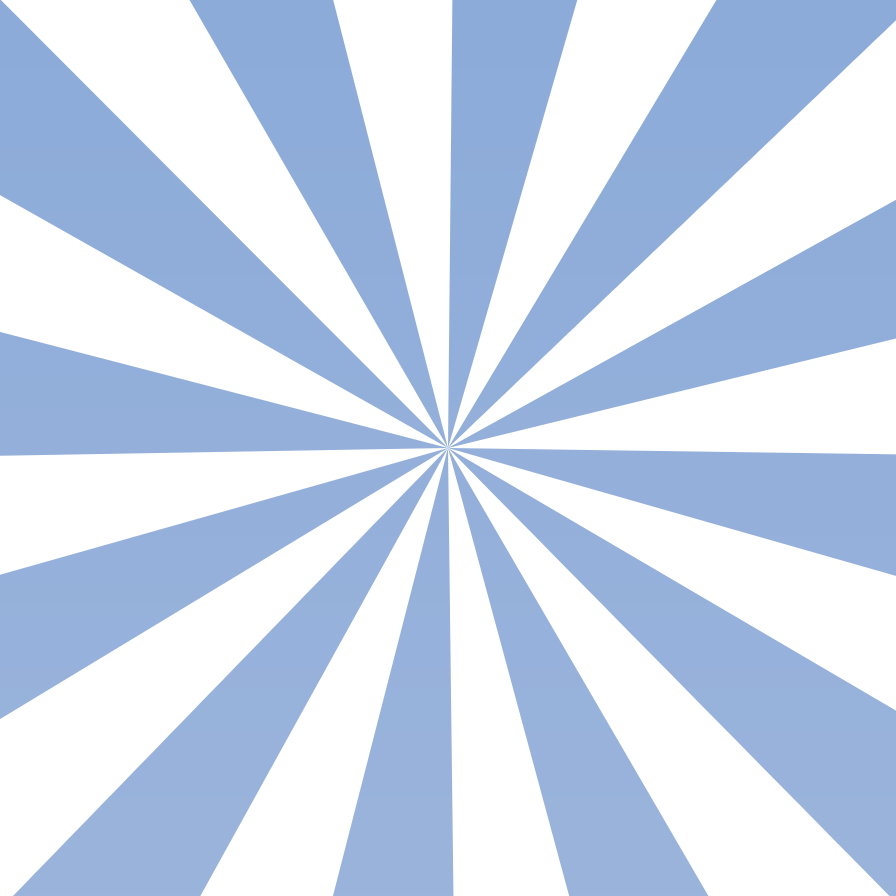
Give the GLSL for this background, as a WebGL 1 fragment shader.

```glsl
precision highp float;
// Sunburst of twelve soft blue rays on white, meeting at the canvas centre.

uniform vec2 u_resolution;

// Signed distance to the nearest ray edge, positive inside a ray.
float rayDistance(vec2 p) {
  float angle = degrees(atan(p.y, p.x + 1e-6));
  // A slight sway keeps the rays from being perfectly even.
  angle += 1.1 * cos(radians(angle - 35.0));
  float fromAxis = abs(mod(angle - 7.42, 30.0) - 15.0);
  return length(p) * sin(radians(7.66 - fromAxis));
}

void main() {
  float side = min(u_resolution.x, u_resolution.y);
  vec2 p = (gl_FragCoord.xy - 0.5 * u_resolution) / side;
  float height = gl_FragCoord.y / u_resolution.y;

  // Rays deepen gently toward the top.
  vec3 rayBlue = mix(vec3(0.604, 0.704, 0.860), vec3(0.550, 0.670, 0.850), height);

  // One pixel of edge smoothing.
  float coverage = clamp(rayDistance(p) * side + 0.5, 0.0, 1.0);
  gl_FragColor = vec4(mix(vec3(1.0), rayBlue, coverage), 1.0);
}
```
